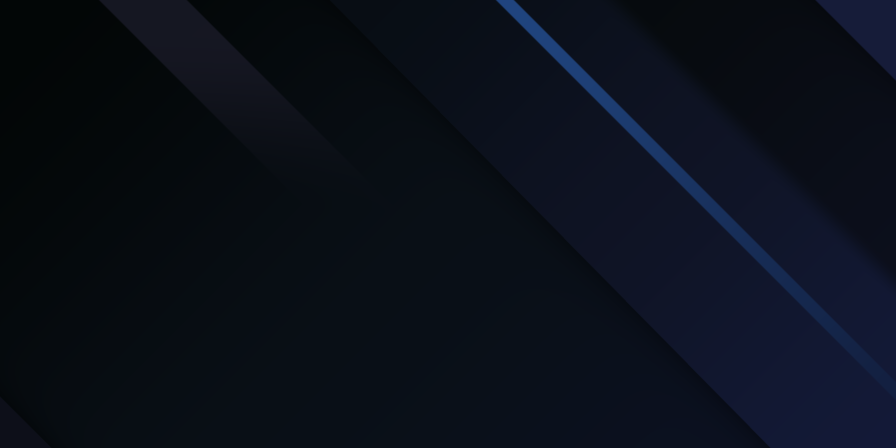
Give the GLSL for this background, as a Shadertoy shader.

```glsl
// Antialiased step along the diagonal axis
float edge(float at, float s) {
    float soft = 1.5 / iResolution.y;
    return smoothstep(at - soft, at + soft, s);
}

float band(float from, float to, float s) {
    return edge(from, s) - edge(to, s);
}

// Soft shadow that is darkest at zero distance and lies on the positive side
float shadow(float dist, float width) {
    return step(0.0, dist) * exp(-dist / width);
}

void mainImage(out vec4 fragColor, in vec2 fragCoord) {
    vec2 p = fragCoord / iResolution.y;
    float across = p.x + p.y;
    float along = p.x - p.y + 1.0;

    // Dark backdrop, bluer toward the lower right
    vec3 color = mix(vec3(0.008, 0.022, 0.022), vec3(0.036, 0.060, 0.088), smoothstep(0.0, 1.65, along));
    color = mix(color, vec3(0.044, 0.066, 0.128), smoothstep(1.5, 2.8, along));

    // Pale band fading downward
    float paleFade = smoothstep(0.52, 0.92, p.y);
    color = mix(color, vec3(0.088, 0.092, 0.138), 0.95 * paleFade * band(1.221, 1.417, across));

    // Lower left corner
    color *= 1.0 - 0.35 * shadow(across - 0.115, 0.035);
    color = mix(color, vec3(0.055, 0.062, 0.105), 0.85 * (1.0 - edge(0.115, across)));

    // Shaded recess right of the wide panel
    vec3 recess = mix(vec3(0.024, 0.040, 0.052), vec3(0.046, 0.058, 0.108), smoothstep(1.3, 2.7, along));
    color = mix(color, recess, smoothstep(2.32, 2.40, across));

    // Wide panel with a shadow on its left
    float panelLeft = 1.742 - 0.008 * along;
    color *= 1.0 - 0.32 * shadow(panelLeft - across, 0.04);
    vec3 panel = mix(vec3(0.030, 0.052, 0.078), vec3(0.058, 0.076, 0.142), smoothstep(0.75, 2.0, along));
    panel = mix(panel, vec3(0.074, 0.100, 0.215), smoothstep(1.8, 3.0, along));
    float panelMask = edge(panelLeft, across) * (1.0 - smoothstep(2.32, 2.40, across));
    color = mix(color, panel, panelMask);

    // Bright blue stripe dimming along its length
    vec3 stripe = mix(vec3(0.125, 0.270, 0.500), vec3(0.078, 0.145, 0.285), smoothstep(1.0, 2.8, along));
    float stripeFade = 1.0 - 0.5 * smoothstep(2.5, 2.95, along);
    color = mix(color, stripe, stripeFade * band(2.107, 2.147, across));

    // Upper right corner
    color *= 1.0 - 0.25 * shadow(2.82 - across, 0.04);
    color = mix(color, vec3(0.085, 0.108, 0.225), edge(2.82, across));

    fragColor = vec4(color, 1.0);
}
```
